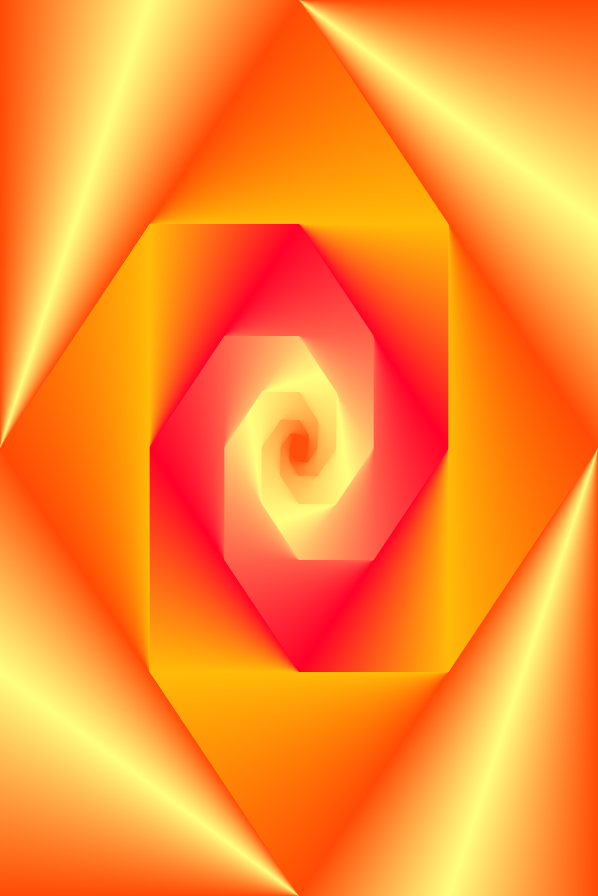
Give the GLSL for this background, as a Shadertoy shader.

```glsl
// Nested squares, each inscribed in the last at 45 degrees, winding into a spiral.
// Every corner triangle is a fan around one vertex; ring number plus fan position
// gives a spiral depth, which is coloured by a warm gradient.

const int RINGS = 14;
const int SAMPLES = 3; // antialiasing samples per axis

const vec3 VERMILION = vec3(1.0, 0.29, 0.02);
const vec3 LEMON     = vec3(1.0, 1.0, 0.5);
const vec3 AMBER     = vec3(1.0, 0.73, 0.03);
const vec3 CRIMSON   = vec3(1.0, 0.0, 0.16);
const vec3 EMBER     = vec3(1.0, 0.31, 0.05);

// Turn by quarter turns into the positive quadrant, keeping the handedness.
vec2 foldQuarter(vec2 p) {
    return abs(p.x * p.y < 0.0 ? p.yx : p);
}

// Fan around (0, 1): 0 on the square's side, 1 on the inscribed diamond's side.
float cornerFan(vec2 corner) {
    return clamp((1.0 - corner.y) / max(corner.x, 1e-5), 0.0, 1.0);
}

// Ring index plus fan position for a point in the square [-1, 1].
float spiralDepth(vec2 p) {
    for (int ring = 0; ring < RINGS; ring++) {
        vec2 corner = foldQuarter(p);
        if (corner.x + corner.y >= 1.0) return float(ring) + cornerFan(corner);
        p = vec2(p.x - p.y, p.x + p.y); // inner diamond becomes the next square
    }
    return float(RINGS);
}

// Fade from one colour to the next between two depths.
vec3 fade(vec3 color, vec3 next, float start, float end, float depth) {
    return mix(color, next, clamp((depth - start) / (end - start), 0.0, 1.0));
}

vec3 warmGradient(float depth) {
    vec3 color = fade(VERMILION, LEMON, 0.0, 0.5, depth);
    color = fade(color, VERMILION, 0.5, 1.0, depth);
    color = fade(color, AMBER, 1.0, 2.0, depth);
    color = fade(color, CRIMSON, 2.0, 3.0, depth);
    color = fade(color, LEMON, 3.0, 5.65, depth);
    return fade(color, EMBER, 5.65, 10.5, depth);
}

void mainImage(out vec4 fragColor, in vec2 fragCoord) {
    vec3 sum = vec3(0.0);
    for (int j = 0; j < SAMPLES; j++) {
        for (int i = 0; i < SAMPLES; i++) {
            vec2 offset = (vec2(i, j) + 0.5) / float(SAMPLES) - 0.5;
            vec2 p = 2.0 * (fragCoord + offset) / iResolution.xy - 1.0;
            sum += warmGradient(spiralDepth(p));
        }
    }
    fragColor = vec4(sum / float(SAMPLES * SAMPLES), 1.0);
}
```
